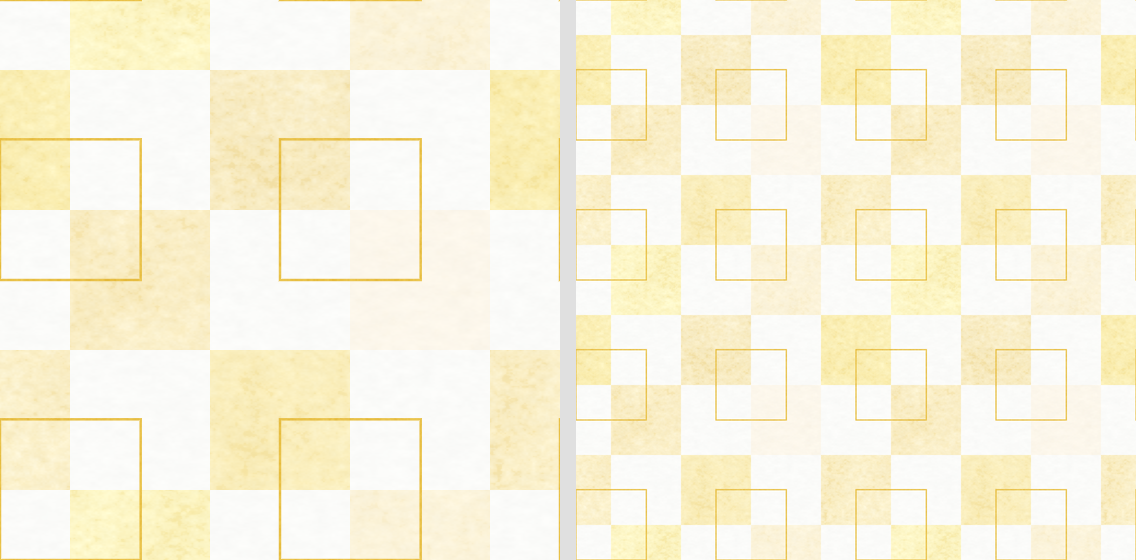
Left, the tile; right, the same tile 2 across and 2 down.
Give the GLSL for this pattern, as a WebGL 2 fragment shader.

```glsl
#version 300 es
precision highp float;

uniform vec2 u_resolution;
out vec4 fragColor;

const int CHECKS = 4;                 // checks across and down
const float FRAMES = 2.0;             // outlined squares across and down
const float FRAME_HALF = 0.1256;      // centre of frame to middle of its line
const vec2 FRAME_CENTRE = vec2(FRAME_HALF);   // first lines straddle the seam
const float LINE_WIDTH = 0.0044;
const float STAIN_STRENGTH = 1.0;
const float FIBRE_STRENGTH = 0.026;

const vec3 WHITE = vec3(0.983, 0.984, 0.976);
const vec3 STAIN = vec3(0.07, 0.15, 0.36);   // light absorbed by stains
const vec3 GOLD_DARK = vec3(0.89, 0.715, 0.21);
const vec3 GOLD_LIGHT = vec3(0.93, 0.79, 0.34);

// Tints of the coloured checks, two per row, bottom row first
const vec3 TINTS[8] = vec3[8](
  vec3(0.99, 0.962, 0.77), vec3(0.985, 0.952, 0.85),
  vec3(0.98, 0.936, 0.78), vec3(0.98, 0.934, 0.74),
  vec3(0.977, 0.928, 0.765), vec3(0.988, 0.967, 0.922),
  vec3(0.98, 0.932, 0.70), vec3(0.973, 0.925, 0.765));

float hash(ivec2 p, int seed) {
  uint h = uint(p.x) * 374761393u + uint(p.y) * 668265263u + uint(seed) * 2246822519u;
  h = (h ^ (h >> 13)) * 1274126177u;
  h = (h ^ (h >> 16)) * 2654435769u;
  h ^= h >> 15;
  return float(h & 65535u) / 65535.0;
}

// Value noise that wraps over the canvas
float noise(vec2 uv, ivec2 cells, int seed) {
  vec2 p = uv * vec2(cells);
  ivec2 a = ivec2(floor(p)) % cells;
  ivec2 b = (a + 1) % cells;
  vec2 f = fract(p);
  f = f * f * (3.0 - 2.0 * f);
  float low = mix(hash(a, seed), hash(ivec2(b.x, a.y), seed), f.x);
  float high = mix(hash(ivec2(a.x, b.y), seed), hash(b, seed), f.x);
  return mix(low, high, f.y);
}

// Each octave doubles the frequency and keeps the wrap
float fbm(vec2 uv, ivec2 cells, int octaves, int seed) {
  float sum = 0.0, weight = 0.5, total = 0.0;
  for (int i = 0; i < octaves; i++) {
    sum += weight * noise(uv, cells, seed + i);
    total += weight;
    weight *= 0.7;
    cells *= 2;
  }
  return sum / total;
}

// Tint of a check in rgb, its amount of staining in a
vec4 checkPaint(ivec2 cell) {
  cell %= CHECKS;
  if ((cell.x + cell.y) % 2 == 0) return vec4(WHITE, 0.0);
  vec3 tint = TINTS[cell.y * 2 + cell.x / 2];
  float depth = smoothstep(0.97, 0.74, tint.b);
  return vec4(tint, depth * mix(0.8, 1.1, hash(cell, 91)));
}

// Four neighbouring checks blended only within a pixel of their edges
vec4 checkerboard(vec2 uv, vec2 pixel) {
  vec2 grid = uv * float(CHECKS);
  ivec2 c = ivec2(floor(grid));
  vec2 t = clamp((fract(grid) - 0.5) / (pixel * float(CHECKS)) + 0.5, 0.0, 1.0);
  vec4 bottom = mix(checkPaint(c), checkPaint(c + ivec2(1, 0)), t.x);
  vec4 top = mix(checkPaint(c + ivec2(0, 1)), checkPaint(c + ivec2(1)), t.x);
  return mix(bottom, top, t.y);
}

// Distance to the line of the nearest frame
float frameDistance(vec2 uv) {
  vec2 p = abs(fract((uv - FRAME_CENTRE) * FRAMES + 0.5) - 0.5) / FRAMES;
  float outward = max(p.x, p.y) - FRAME_HALF;
  // Frames overlap slightly where the repeat is narrower than two spans
  return abs(outward) - 0.5 * LINE_WIDTH;
}

void main() {
  vec2 uv = gl_FragCoord.xy / u_resolution;
  vec2 pixel = 1.0 / u_resolution;

  // Paper: broad drift, blotches, fine grain and flat fibres
  float drift = noise(uv, ivec2(9, 10), 3) - 0.5;
  float blotch = fbm(uv, ivec2(22, 26), 2, 5) - 0.5;
  float grain = fbm(uv, ivec2(64, 84), 3, 11) - 0.5;
  float fibre = fbm(uv, ivec2(42, 80), 3, 21) - 0.5;
  float specks = smoothstep(0.14, 0.34, grain + 0.3 * drift);

  vec4 paint = checkerboard(uv, pixel);
  float stain = 0.18 * drift + 0.13 * blotch + 0.42 * grain + 0.12 * specks;
  vec3 color = paint.rgb - STAIN * stain * paint.a * STAIN_STRENGTH;
  color += fibre * FIBRE_STRENGTH;

  // Gilded frames with a speckled finish
  float speckle = fbm(uv, ivec2(180), 2, 31);
  vec3 gold = mix(GOLD_DARK, GOLD_LIGHT, speckle);
  float edge = max(pixel.x, pixel.y);
  float line = clamp(0.5 - frameDistance(uv) / edge, 0.0, 1.0);
  color = mix(color, gold, line);

  fragColor = vec4(clamp(color, 0.0, 1.0), 1.0);
}
```
